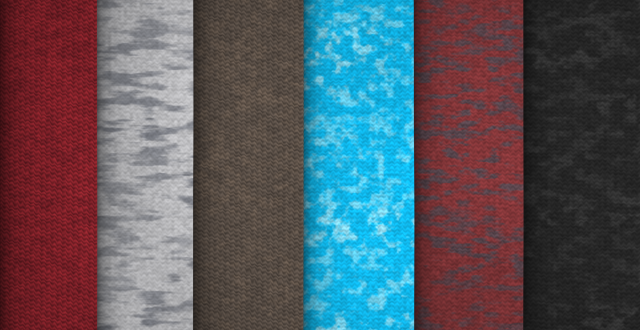
Give the GLSL for this texture, as a Shadertoy shader.

```glsl
// Six overlapping strips of heathered jersey knit, side by side, with soft fold shadows.
#define WALES 62.0          // stitch columns per canvas height
#define COURSES 78.0        // stitch rows per canvas height
#define SHADOW_WIDTH 0.030  // reach of the shadow cast on the next strip
#define SHADOW_DEPTH 0.42   // strength of that shadow
#define GRAIN 0.20          // fine yarn contrast
#define VIGNETTE 0.16       // darkening toward the corners

const int STRIPS = 6;
const float TAU = 6.28318;

// Left edge of each strip, as a share of the width
const float leftEdge[6] = float[](0.0, 0.152, 0.302, 0.474, 0.647, 0.818);

// Yarn colours: main thread and heather fleck
const vec3 yarn[6] = vec3[](
    vec3(0.51, 0.13, 0.16), vec3(0.73, 0.73, 0.74), vec3(0.33, 0.29, 0.26),
    vec3(0.06, 0.71, 0.91), vec3(0.51, 0.21, 0.22), vec3(0.155, 0.155, 0.155));
const vec3 fleck[6] = vec3[](
    vec3(0.36, 0.10, 0.13), vec3(0.46, 0.47, 0.50), vec3(0.45, 0.38, 0.32),
    vec3(0.60, 0.87, 0.94), vec3(0.34, 0.27, 0.30), vec3(0.25, 0.25, 0.25));

// Per strip: fleck amount, stitch contrast, slant of the stitch rows
const vec3 weave[6] = vec3[](
    vec3(0.30, 0.19, 0.45), vec3(0.75, 0.04, 0.05), vec3(0.30, 0.17, 0.40),
    vec3(0.75, 0.07, 0.00), vec3(0.90, 0.09, 0.08), vec3(0.55, 0.12, 0.05));

// Fleck frequency across and down; a low first value gives long streaks
const vec2 fleckScale[6] = vec2[](
    vec2(30.0, 50.0), vec2(13.0, 48.0), vec2(40.0, 55.0),
    vec2(38.0, 42.0), vec2(24.0, 62.0), vec2(26.0, 44.0));

float hash(vec2 p) {
    vec3 q = fract(p.xyx * 0.1031);
    q += dot(q, q.yzx + 33.33);
    return fract((q.x + q.y) * q.z);
}

float noise(vec2 p) {
    vec2 i = floor(p), f = fract(p);
    f = f * f * (3.0 - 2.0 * f);
    return mix(mix(hash(i), hash(i + vec2(1, 0)), f.x),
               mix(hash(i + vec2(0, 1)), hash(i + vec2(1, 1)), f.x), f.y);
}

float fbm(vec2 p) {
    float sum = 0.0, gain = 0.5;
    for (int k = 0; k < 3; k++) {
        sum += gain * noise(p);
        p = p * 2.03 + 17.3;
        gain *= 0.5;
    }
    return sum / 0.875;
}

// V-shaped stitches: each wale bends the rows, with a little yarn wobble
float stitches(vec2 p, float slant) {
    float wale = abs(fract(p.x * WALES) - 0.5);
    float wobble = 0.5 * noise(p * vec2(40.0, 60.0));
    float course = COURSES * (p.y + slant * p.x) + wale + wobble;
    return 0.7 * sin(TAU * course) + 0.6 * (0.5 - 2.0 * wale);
}

vec3 fabric(int i, vec2 p) {
    vec2 q = p + 7.31 * float(i + 1);
    float heather = smoothstep(0.44, 0.74, fbm(q * fleckScale[i]));
    float patches = 0.65 + 0.7 * noise(q * vec2(4.0, 9.0));
    vec3 color = mix(yarn[i], fleck[i], clamp(heather * patches * weave[i].x, 0.0, 1.0));

    float grain = noise(q * vec2(105.0, 135.0)) - 0.5;
    float relief = weave[i].y * stitches(q, weave[i].z);
    float cloud = 0.10 * (noise(q * vec2(5.0, 3.0)) - 0.5);
    // Pale yarns show less grain than deep ones
    float depth = mix(1.3, 0.55, dot(yarn[i], vec3(0.333)));
    return color * (1.0 + relief + cloud + GRAIN * depth * grain);
}

void mainImage(out vec4 fragColor, in vec2 fragCoord) {
    vec2 uv = fragCoord / iResolution.xy;
    vec2 p = fragCoord / iResolution.y;
    float aspect = iResolution.x / iResolution.y;
    float pixel = 1.0 / iResolution.y;
    vec3 color = vec3(0.0);

    // Lay the strips from left to right, each shaded by its left neighbour
    for (int i = 0; i < STRIPS; i++) {
        float wave = i == 0 ? 0.0 : 0.002 * (noise(vec2(p.y * 3.0, float(i) * 5.0)) - 0.5);
        float d = p.x - leftEdge[i] * aspect - wave;
        float cover = i == 0 ? 1.0 : smoothstep(-0.7 * pixel, 0.7 * pixel, d);
        if (cover <= 0.0) continue;
        float near = max(d, 0.0);
        float shadow = SHADOW_DEPTH * exp(-near / SHADOW_WIDTH)
                     + 0.10 * exp(-near / (4.0 * SHADOW_WIDTH));
        color = mix(color, fabric(i, p) * (1.0 - shadow), cover);
    }

    // Gentle falloff of light toward the corners
    vec2 c = uv - 0.5;
    color *= 1.04 - VIGNETTE * dot(c, c) * 2.0;
    fragColor = vec4(clamp(color, 0.0, 1.0), 1.0);
}
```
